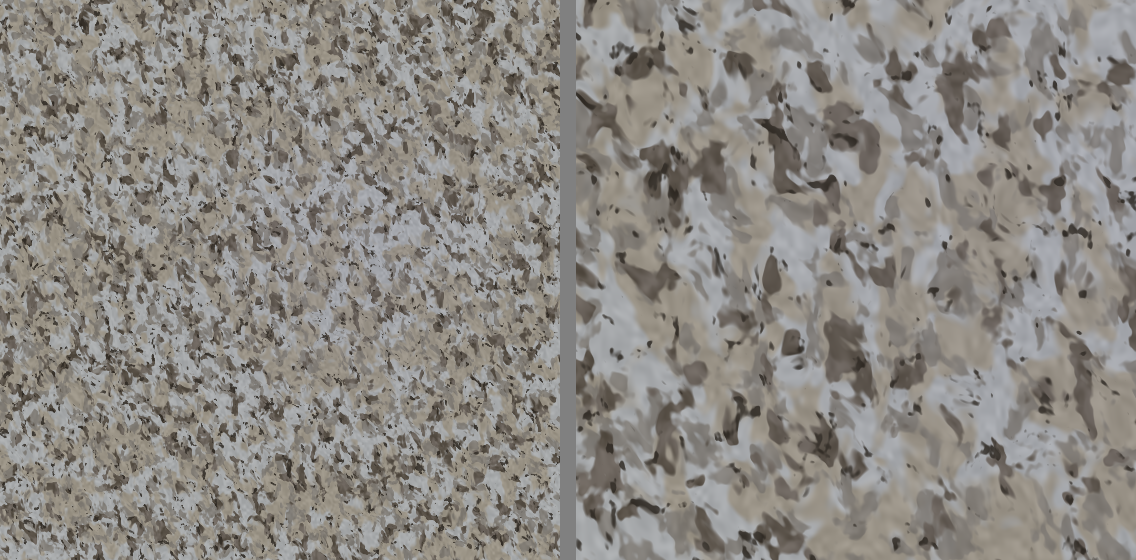
Left: the whole. Right: its middle third, enlarged.
Reproduce this texture procedurally as a three.js fragment shader.

```glsl
// Speckled granite: pale grey and cream crystals with brown grains and dark mica flecks.
varying vec2 vUv;

// Colours
const vec3 PALE_QUARTZ = vec3(0.655, 0.665, 0.670);
const vec3 CREAM_FELDSPAR = vec3(0.605, 0.578, 0.525);
const vec3 TAUPE = vec3(0.490, 0.472, 0.445);
const vec3 BROWN_LIGHT = vec3(0.430, 0.400, 0.370);
const vec3 BROWN_DEEP = vec3(0.325, 0.295, 0.255);
const vec3 MICA = vec3(0.190, 0.170, 0.145);
const vec3 COOL_TINT = vec3(0.985, 0.985, 1.015);

// Feature frequencies, in cells across the canvas
const float CLOUD_FREQ = 7.0;
const float CREAM_FREQ = 46.0;
const float TAUPE_FREQ = 95.0;
const float BROWN_FREQ = 76.0;
const float MICA_FREQ = 125.0;
const float GRIT_FREQ = 250.0;

// Shape and strength
const float GRAIN_STRETCH = 0.74;  // below 1 lengthens grains upward
const float GRAIN_LEAN = 0.14;
const float WARP_FREQ = 60.0;
const float WARP_AMOUNT = 0.008;
const float CLUSTERING = 0.10;
const float GRIT_AMOUNT = 0.085;
const vec2 COOL_CENTER = vec2(0.62, 0.55);
const float COOL_RADIUS = 0.24;

float hash(vec2 p) {
  return fract(sin(dot(p, vec2(127.1, 311.7))) * 43758.5453);
}

float valueNoise(vec2 p) {
  vec2 cell = floor(p);
  vec2 f = fract(p);
  f = f * f * (3.0 - 2.0 * f);
  float low = mix(hash(cell), hash(cell + vec2(1.0, 0.0)), f.x);
  float high = mix(hash(cell + vec2(0.0, 1.0)), hash(cell + 1.0), f.x);
  return mix(low, high, f.y);
}

// Three octaves, slightly turned each time to hide the lattice
float grainNoise(vec2 p, float seed) {
  const mat2 TURN = mat2(1.86, 0.62, -0.62, 1.86);
  float sum = 0.0;
  float weight = 0.52;
  p += seed * vec2(17.3, 9.7);
  for (int i = 0; i < 3; i++) {
    sum += weight * valueNoise(p);
    p = TURN * p + 5.3;
    weight *= 0.57;
  }
  return sum / 0.985;
}

void main() {
  // Leaning, stretched domain with ragged crystal edges
  vec2 p = vec2(vUv.x + GRAIN_LEAN * vUv.y, vUv.y * GRAIN_STRETCH);
  vec2 warp = vec2(valueNoise(p * WARP_FREQ + 31.0), valueNoise(p * WARP_FREQ + 83.0));
  p += WARP_AMOUNT * (warp - 0.5);

  // Broad variation: clustered grains and a cooler, quieter patch
  float cloud = grainNoise(vUv * CLOUD_FREQ, 1.0) - 0.5;
  vec2 away = (vUv - COOL_CENTER) / COOL_RADIUS;
  float cool = exp(-dot(away, away));

  // Pale ground of quartz and feldspar
  float cream = grainNoise(p * CREAM_FREQ, 2.0) - 0.3 * cloud;
  vec3 color = mix(PALE_QUARTZ, CREAM_FELDSPAR, smoothstep(0.42, 0.58, cream));

  // Half-tone mottling
  float taupe = grainNoise(p * TAUPE_FREQ, 3.0);
  color = mix(color, TAUPE, 0.85 * smoothstep(0.53, 0.66, taupe));

  // Brown grains, each with its own depth
  float brown = grainNoise(p * BROWN_FREQ, 4.0) + CLUSTERING * cloud - 0.012 * cool;
  float brownMask = smoothstep(0.575, 0.675, brown);
  float depth = smoothstep(0.35, 0.65, grainNoise(p * TAUPE_FREQ, 5.0));
  depth *= 1.0 - 0.5 * cool;
  color = mix(color, mix(BROWN_LIGHT, BROWN_DEEP, depth), brownMask);

  // Dark flecks, commoner inside the brown grains
  float mica = grainNoise(p * MICA_FREQ, 6.0) + 0.075 * brownMask;
  color = mix(color, MICA, 0.85 * smoothstep(0.70, 0.81, mica));

  // Fine grit over everything
  color += GRIT_AMOUNT * (valueNoise(p * GRIT_FREQ + 47.0) - 0.5);
  color *= mix(vec3(1.0), COOL_TINT, cool);
  gl_FragColor = vec4(color, 1.0);
}
```
